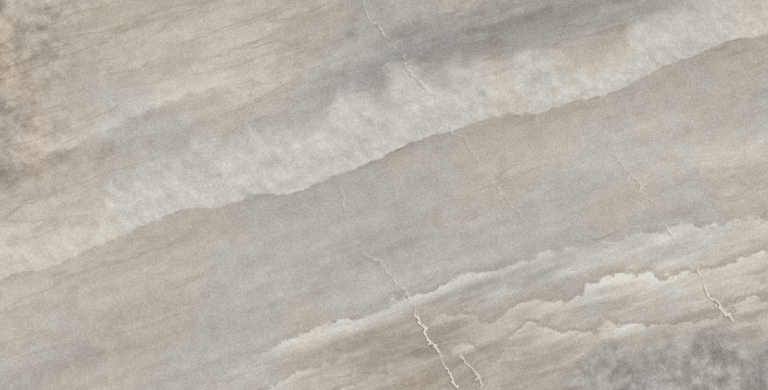
This texture is drawn by a Shadertoy shader. Its source:

```glsl
// Layered grey-beige stone slab: slanted strata, a pale quartz band, ledges and fine cracks.

const vec3 DARK_STONE = vec3(0.615, 0.590, 0.555);
const vec3 PALE_STONE = vec3(0.785, 0.766, 0.732);
const vec3 WARM_TINT = vec3(0.014, 0.000, -0.018);
const vec3 COOL_TINT = vec3(-0.016, -0.003, 0.012);
const vec3 RUST_TINT = vec3(-0.010, -0.045, -0.075);
const vec3 CRACK_PALE = vec3(0.87, 0.85, 0.81);
const vec3 CRACK_SHADE = vec3(0.50, 0.46, 0.42);

vec2 hash2(vec2 p) {
    vec3 q = fract(vec3(p.xyx) * vec3(0.1031, 0.1030, 0.0973));
    q += dot(q, q.yzx + 33.33);
    return fract((q.xx + q.yz) * q.zy);
}

float valueNoise(vec2 p) {
    vec2 i = floor(p), f = fract(p);
    f = f * f * (3.0 - 2.0 * f);
    float low = mix(hash2(i).x, hash2(i + vec2(1, 0)).x, f.x);
    float high = mix(hash2(i + vec2(0, 1)).x, hash2(i + vec2(1, 1)).x, f.x);
    return mix(low, high, f.y);
}

// Layered noise centred on zero
float fbm(vec2 p) {
    float sum = 0.0, amp = 0.5;
    for (int i = 0; i < 5; i++) {
        sum += amp * (valueNoise(p) - 0.5);
        p = mat2(1.6, 1.2, -1.2, 1.6) * p + 7.3;
        amp *= 0.58;
    }
    return sum;
}

// Distance to the nearest scattered cell point
float cellular(vec2 p) {
    vec2 i = floor(p), f = fract(p);
    float d = 2.0;
    for (int k = 0; k < 9; k++) {
        vec2 o = vec2(k % 3 - 1, k / 3 - 1);
        d = min(d, length(o + hash2(i + o) - f));
    }
    return d;
}

float bump(float x, float centre, float width) {
    float d = (x - centre) / width;
    return exp(-d * d);
}

// Thin line where a noise field crosses zero
float wisp(float field, float width) {
    return 1.0 - smoothstep(0.0, width, abs(field));
}

// Sharp upper rim that fades with depth below it
float ledge(float depth, float fade, float soft) {
    return smoothstep(-soft, soft, depth) * exp(-max(depth, 0.0) / fade);
}

float crack(vec2 p, vec2 a, vec2 b, float width, float soft) {
    vec2 ab = b - a;
    float h = clamp(dot(p - a, ab) / dot(ab, ab), 0.0, 1.0);
    return 1.0 - smoothstep(width, width + soft, length(p - a - ab * h));
}

float allCracks(vec2 p, float soft) {
    float c = 0.6 * crack(p, vec2(0.92, 1.0), vec2(1.14, 0.71), 0.0010, soft);
    c = max(c, 0.35 * crack(p, vec2(1.14, 0.71), vec2(1.34, 0.44), 0.0004, soft));
    c = max(c, 0.4 * crack(p, vec2(1.52, 0.66), vec2(1.69, 0.46), 0.0004, soft));
    c = max(c, crack(p, vec2(1.69, 0.46), vec2(1.87, 0.17), 0.0014, soft));
    c = max(c, 0.4 * crack(p, vec2(0.87, 0.53), vec2(0.89, 0.41), 0.0004, soft));
    c = max(c, 0.5 * crack(p, vec2(0.89, 0.41), vec2(1.05, 0.24), 0.0005, soft));
    c = max(c, crack(p, vec2(1.05, 0.24), vec2(1.18, 0.0), 0.0014, soft));
    return max(c, 0.8 * crack(p, vec2(1.19, 0.09), vec2(1.23, 0.0), 0.0010, soft));
}

void mainImage(out vec4 fragColor, in vec2 fragCoord) {
    vec2 p = fragCoord / iResolution.y;
    float px = 1.0 / iResolution.y;
    vec2 q = mat2(0.95, -0.31, 0.31, 0.95) * p;
    float cloud = fbm(p * 3.0 + 4.0), rough = fbm(p * 11.0 + 20.0), fine = fbm(p * 42.0);
    q.y += 0.04 * cloud + 0.012 * rough;
    float broad = fbm(q * vec2(1.8, 10.0)), thin = fbm(q * vec2(7.0, 45.0) + 5.0);
    float wisps = wisp(fbm(q * vec2(1.6, 11.0) + 31.0), 0.05) * smoothstep(-0.15, 0.2, thin + cloud);

    // Sandy field below the quartz rim, darkest just under it
    float rim = 0.295 + 0.31 * p.x + 0.018 * sin(9.0 * p.x - 2.5) + 0.003 * sin(31.0 * p.x);
    float e = p.y - rim + 0.014 * rough + 0.012 * fine;
    float sand = 0.62 + 0.4 * broad + 0.35 * thin - 0.2 * wisps;
    sand -= (0.28 + 0.9 * thin) * exp(min(e, 0.0) / 0.06) * smoothstep(0.0, 0.8, p.x);
    sand += 0.25 * bump(p.y - 0.2 * p.x, 0.24, 0.06) * smoothstep(1.4, 1.8, p.x);

    // Cloudy beds, slate and crystalline quartz above it
    float quartz = 1.0 - smoothstep(0.07, 0.17, e + 0.2 * cloud + 0.15 * rough + 0.12 * thin);
    float slate = bump(e, 0.23, 0.08) * smoothstep(0.65, 1.0, p.x) * (1.0 - quartz);
    float beds = 0.6 + 0.5 * broad + 0.4 * cloud + 0.4 * thin - 0.4 * slate;
    beds += 0.36 * ledge(e + 0.08 * rough - 0.29, 0.06, 0.012) * bump(p.x, 0.45, 0.32);
    beds -= 0.22 * wisps + 0.2 * wisp(fbm(q * vec2(3.0, 8.0) + 11.0), 0.03) * smoothstep(-0.1, 0.2, rough);
    float crystal = fbm(mat2(0.8, 0.6, -0.6, 0.8) * p * vec2(34.0, 60.0));
    beds = mix(beds, 0.92 + 0.55 * crystal + 0.4 * thin + 0.3 * broad, quartz * 0.92);
    float above = smoothstep(-px - 0.001, px + 0.001, e);
    float tone = mix(sand, beds, above);

    // Stepped pale ledges towards the lower right
    float bend = max(p.x - 1.25, 0.0);
    float depth = -0.11 + 0.33 * p.x - 0.2 * bend * bend - p.y + 0.05 * rough + 0.02 * fine;
    float span = smoothstep(0.5, 0.85, p.x);
    for (int i = 0; i < 3; i++) {
        float k = float(i), d = depth - 0.095 * k + 0.1 * k * cloud + 0.03 * k * rough;
        tone += span * (0.36 + 0.8 * broad) * ledge(d, 0.04, px + 0.002);
        tone -= span * 0.3 * bump(d, -0.010, 0.010) * smoothstep(-0.1, 0.15, broad + thin);
    }
    tone += span * smoothstep(0.0, 0.05, depth) * (0.5 * broad + 0.5 * thin - 0.14);

    // Mottled corner and rusty left margin
    float corner = 1.0 - smoothstep(0.6, 1.1, length((p - vec2(1.82, 0.0)) / vec2(0.42, 0.14)) + rough);
    tone = mix(tone, 0.25 + 0.6 * rough + 1.2 * fine, corner * 0.85);
    float rust = (1.0 - smoothstep(0.02, 0.24, p.x + 0.3 * rough)) * smoothstep(0.4, 0.62, p.y);
    tone += rust * (1.0 * rough + 0.8 * fine - 0.1);

    // Sand grain and overall contrast
    float grain = cellular(p * 165.0) - 0.5 + 0.8 * (valueNoise(p * 260.0) - 0.5);
    tone = 0.63 + 1.3 * (tone + 0.24 * grain + 0.3 * fine - 0.6);
    vec3 color = mix(DARK_STONE, PALE_STONE, clamp(tone, -0.5, 1.5));
    color += WARM_TINT * clamp(0.2 + 2.0 * cloud + 0.3 * span * smoothstep(0.0, 0.1, depth), -0.3, 1.0);
    color += COOL_TINT * clamp(slate + corner + 0.2 * quartz * above, 0.0, 1.0);
    color += RUST_TINT * rust * smoothstep(-0.1, 0.25, rough + 0.5 * cloud);

    // Cracks with a shaded side
    vec2 bent = p + 0.04 * vec2(rough, fbm(p * 11.0 + 50.0)) + 0.02 * fine;
    float broken = smoothstep(-0.25, 0.1, fbm(p * 20.0 + 9.0));
    color = mix(color, CRACK_SHADE, 0.4 * broken * allCracks(bent + vec2(0.004, 0.002), px + 0.002));
    color = mix(color, CRACK_PALE, 0.9 * broken * allCracks(bent, px + 0.001));
    fragColor = vec4(color, 1.0);
}
```
